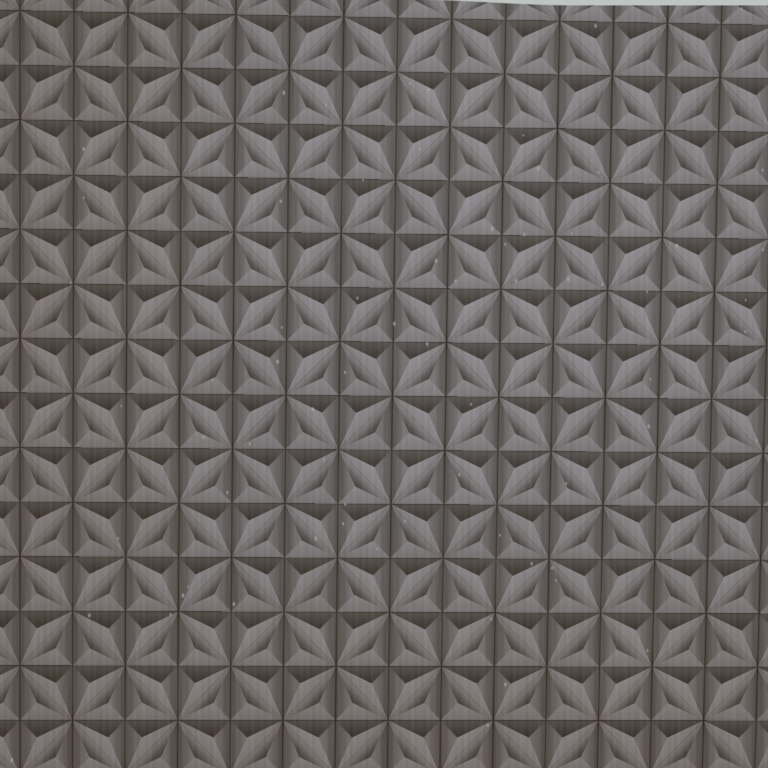
Give the GLSL for this pattern, as a Shadertoy shader.

```glsl
// Embossed panel of eight-rayed stars: every square is split by a diagonal into
// two triangles, each sunk into a three-sided pyramid shaded facet by facet.
// Diagonals alternate by checkerboard; soft light, brushing and dust lie on top.

const vec2 COLUMNS = vec2(14.63, 14.22);      // repeats across at bottom, top
const vec2 ROWS = vec2(14.06, 14.35);         // repeats down at left, right
const float FIRST_COLUMN = 0.026;
const vec2 FIRST_ROW = vec2(0.084, 0.102);    // depth of first seam at left, right
const float INSET = 0.32;                     // pyramid tip to the square's sides

// Facet tones, ordered: side q.y = 0, side q.x = 1, diagonal
const vec3 UPPER_RIM = vec3(0.33, 0.35, 0.50);
const vec3 UPPER_TIP = vec3(0.25, 0.46, 0.53);
const vec3 LOWER_RIM = vec3(0.34, 0.47, 0.48);
const vec3 LOWER_TIP = vec3(0.47, 0.51, 0.29);

const vec3 SHADE = vec3(0.26, 0.24, 0.22);
const vec3 LIGHT = vec3(0.54, 0.53, 0.54);
const vec3 WARM = vec3(1.02, 0.98, 0.955);
const vec3 BACKDROP = vec3(0.74, 0.77, 0.76);
const float FACET_SOFTNESS = 0.07;
const float SEAM_WIDTH = 0.013;
const float SEAM_DEPTH = 0.32;
const float RIB_DEPTH = 0.12;
const float BRUSHING = 0.009;
const float DUST_CELLS = 48.0;
const float DUST_AMOUNT = 0.07;

float hash(vec2 p) {
    p = fract(p * vec2(0.1031, 0.1137));
    p += dot(p, p.yx + 33.33);
    return fract((p.x + p.y) * p.x * 7.31 + p.y * 5.17);
}

// Antialiased line around distance zero
float line(float d, float width, float px) {
    return 1.0 - smoothstep(width - px, width + px, abs(d));
}

// Shade of the sunken pyramid in the triangle (0,0), (1,0), (1,1)
float pyramid(vec2 q, vec3 rim, vec3 tip, float soft) {
    float a = q.y / INSET;
    float b = (1.0 - q.x) / INSET;
    float d = (q.x - q.y) / (1.0 - 2.0 * INSET);
    vec3 depth = vec3(a, b, d);
    vec3 margin = vec3(min(b, d), min(a, d), min(a, b)) - depth;
    vec3 facet = smoothstep(-soft, soft, margin);
    vec3 tone = mix(rim, tip, smoothstep(0.0, 1.0, depth));
    return dot(facet, tone) / max(dot(facet, vec3(1.0)), 0.001);
}

// Sparse cellular specks, densest around the middle
float dust(vec2 uv, float px) {
    vec2 p = uv * DUST_CELLS;
    vec2 id = floor(p);
    vec2 offset = vec2(hash(id + 7.0), hash(id + 31.0)) * 0.6 + 0.2;
    vec2 d = (fract(p) - offset) * vec2(1.0, 0.7);
    float radius = 0.04 + 0.05 * hash(id + 53.0);
    float chance = DUST_AMOUNT * exp(-6.0 * dot(uv - 0.52, uv - 0.52));
    float soft = px * DUST_CELLS;
    return step(hash(id), chance) * (1.0 - smoothstep(radius - soft, radius + soft, length(d)));
}

// Fine vertical strokes
float brushing(vec2 uv) {
    float sway = sin(uv.y * 23.0 + uv.x * 41.0);
    return sin(uv.x * 613.0 + sway) + 0.7 * sin(uv.x * 947.0 - 2.0 * sway)
         + 0.5 * sin(uv.x * 271.0 + uv.y * 9.0);
}

void mainImage(out vec4 fragColor, in vec2 fragCoord) {
    vec2 uv = fragCoord / iResolution.xy;
    float down = 1.0 - uv.y;
    float px = 1.0 / min(iResolution.x, iResolution.y);

    // Slightly tapered grid, counted downward
    vec2 grid = vec2((uv.x - FIRST_COLUMN) * mix(COLUMNS.x, COLUMNS.y, uv.y),
                     (down - mix(FIRST_ROW.x, FIRST_ROW.y, uv.x)) * mix(ROWS.x, ROWS.y, uv.x));
    vec2 cell = floor(grid);
    vec2 f = grid - cell;
    float cellPx = px * ROWS.y;
    if (mod(cell.x + cell.y, 2.0) < 0.5) f.x = 1.0 - f.x;

    // Two pyramids either side of the star-to-star diagonal
    float soft = FACET_SOFTNESS + cellPx;
    float upper = pyramid(f, UPPER_RIM, UPPER_TIP, soft);
    float lower = pyramid(f.yx, LOWER_RIM, LOWER_TIP, soft);
    float across = (f.x - f.y) * 0.7071;
    float tone = mix(lower, upper, smoothstep(-cellPx, cellPx, across));

    // Seams and diagonal ribs
    vec2 edge = min(f, 1.0 - f);
    tone *= 1.0 - SEAM_DEPTH * line(edge.x, SEAM_WIDTH, cellPx);
    tone *= 1.0 - 0.5 * SEAM_DEPTH * line(edge.y, SEAM_WIDTH, cellPx);
    tone *= 1.0 - RIB_DEPTH * line(across, 0.5 * SEAM_WIDTH, cellPx);

    // Shadow gathered at star centres
    float star = min(length(f), length(1.0 - f));
    tone *= 1.0 - 0.16 * exp(-star * 9.0);

    // Uneven light, small cell variation, brushing
    float glow = exp(-2.2 * dot(uv - vec2(0.68, 0.72), uv - vec2(0.68, 0.72)));
    tone *= 0.92 + 0.15 * glow;
    tone *= 1.0 + 0.03 * (hash(cell + 90.0) - 0.5);
    tone += BRUSHING * brushing(uv);

    vec3 color = mix(SHADE, LIGHT, (tone - 0.26) / 0.28);
    float warmth = max(1.0 - smoothstep(0.0, 0.45, uv.x), 1.0 - smoothstep(0.0, 0.4, uv.y));
    color *= mix(vec3(1.0), WARM, warmth);
    color = mix(color, vec3(0.68), 0.65 * dust(uv, px));

    // Pale sliver beyond the tapered top edge
    float sliver = 0.008 * smoothstep(0.52, 0.75, uv.x) - 0.001;
    color = mix(color, BACKDROP, smoothstep(-px, px, sliver - down));
    fragColor = vec4(clamp(color, 0.0, 1.0), 1.0);
}
```
